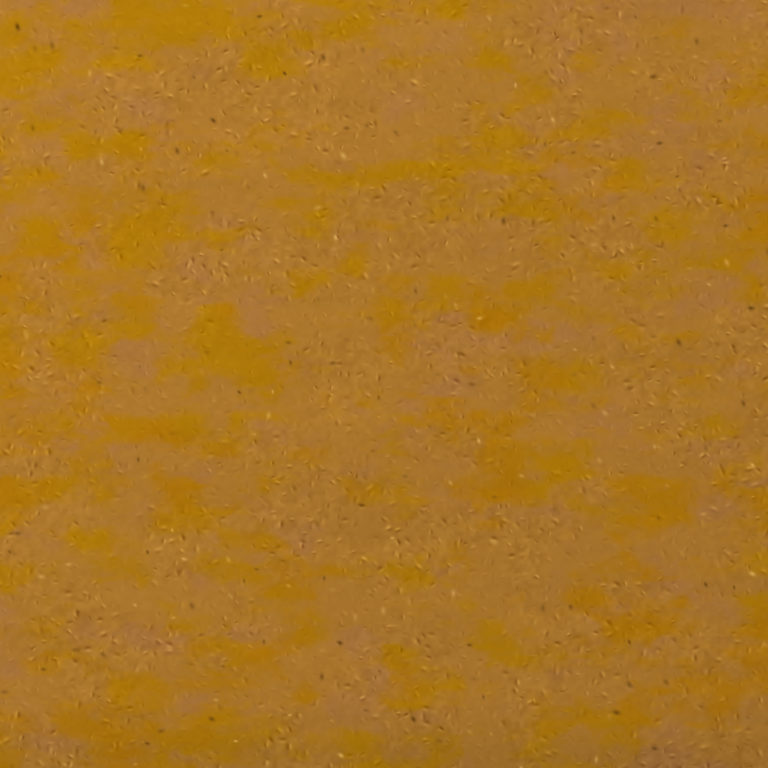
Write a Shadertoy shader that draws this texture.

```glsl
// Ochre mottled surface with small soft saturated patches, fine relief grain and tiny flecks.

const vec3 OCHRE = vec3(0.664, 0.460, 0.176);
const vec3 GOLD = vec3(0.668, 0.464, 0.035);
const vec3 AMBER = vec3(0.672, 0.432, 0.040);
const vec3 MAUVE = vec3(0.652, 0.446, 0.245);
const vec3 LIGHT_FLECK = vec3(0.88, 0.70, 0.38);
const vec3 DARK_FLECK = vec3(0.34, 0.21, 0.04);

const vec2 PATCH_SCALE = vec2(17.0, 27.0);
const vec2 STREAK_SCALE = vec2(7.0, 46.0);
const float GRAIN_CELLS = 72.0;
const float FLECK_CELLS = 34.0;
const float GRAIN_CONTRAST = 0.125;
const float DUST_CONTRAST = 0.034;
const float FLECK_TILT = -0.65;

float hash(vec2 p) {
    vec3 q = fract(vec3(p.xyx) * 0.1031);
    q += dot(q, q.yzx + 33.33);
    return fract((q.x + q.y) * q.z);
}

float noise(vec2 p) {
    vec2 i = floor(p), f = fract(p);
    f = f * f * (3.0 - 2.0 * f);
    return mix(mix(hash(i), hash(i + vec2(1, 0)), f.x),
               mix(hash(i + vec2(0, 1)), hash(i + vec2(1, 1)), f.x), f.y);
}

float fbm(vec2 p) {
    float sum = 0.0, weight = 0.5;
    for (int i = 0; i < 4; i++) {
        sum += weight * noise(p);
        p = mat2(1.9, 0.35, -0.35, 1.9) * p + 17.3;
        weight *= 0.56;
    }
    return sum / 1.025;
}

// Scattered tilted strokes: x = light/dark relief, y = solid signed spot.
vec2 strokes(vec2 p, float density, vec2 halfSize, float spread) {
    vec2 cell = floor(p), total = vec2(0.0);
    for (int y = -1; y <= 1; y++)
    for (int x = -1; x <= 1; x++) {
        vec2 id = cell + vec2(x, y);
        float pick = hash(id + 51.7);
        if (pick > density) continue;
        vec2 center = id + vec2(hash(id + 3.1), hash(id + 8.9));
        float angle = FLECK_TILT + spread * (hash(id + 23.5) - 0.5);
        float c = cos(angle), s = sin(angle);
        vec2 d = mat2(c, -s, s, c) * (p - center);
        d /= halfSize * mix(0.65, 1.3, hash(id + 71.3));
        float strength = hash(id + 90.2);
        strength = mix(0.2, 1.0, strength * strength);
        float side = hash(id + 37.4) < 0.5 ? -1.0 : 1.0;
        float bump = exp(-dot(d, d)) * strength * side;
        total += bump * vec2(d.y * 1.6 + 0.25, 1.0);
    }
    return total;
}

void mainImage(out vec4 fragColor, in vec2 fragCoord) {
    vec2 uv = fragCoord / iResolution.y;

    // Mottled pigment
    vec2 warp = 0.012 * vec2(noise(uv * 45.0), noise(uv * 45.0 + 40.0));
    float patches = fbm((uv + warp) * PATCH_SCALE + 5.0);
    float streaks = fbm(uv * STREAK_SCALE + 63.0);
    float broad = fbm(uv * 4.0 + 29.0);
    float pigment = 0.75 * patches + 0.25 * streaks + 0.22 * (broad - 0.5);
    float gold = smoothstep(0.44, 0.73, pigment);
    float mauve = smoothstep(0.50, 0.80, fbm((uv + warp) * vec2(15.0, 23.0) + 111.0));
    float warmth = smoothstep(0.42, 0.72, fbm(uv * 8.0 + 83.0) + 0.14 * (uv.x - uv.y));
    vec3 color = mix(OCHRE, MAUVE, 0.7 * mauve);
    color = mix(color, mix(GOLD, AMBER, 0.6 * warmth), gold);

    // Light falling off towards the lower right
    float shade = 1.0 + 0.065 * (uv.y - 0.5) - 0.05 * (uv.x - 0.5);
    shade -= 0.045 * smoothstep(0.10, 0.0, uv.y);
    shade += 0.06 * (streaks - 0.5) + 0.03 * (broad - 0.5);
    color *= shade;

    // Fine relief, stronger in some areas and calmer on the gold
    float roughness = mix(0.45, 1.2, smoothstep(0.3, 0.7, noise(uv * 19.0 + 9.0)));
    roughness *= 1.0 - 0.3 * gold;
    float relief = strokes(uv * GRAIN_CELLS, 0.8, vec2(0.27, 0.17), 2.6).x;
    vec2 tilted = mat2(0.8, 0.6, -0.6, 0.8) * uv;
    float dust = noise(uv * 190.0) + noise(tilted * vec2(120.0, 85.0) + 7.0) - 1.0;
    color += vec3(1.0, 0.95, 0.65) * roughness
           * (GRAIN_CONTRAST * relief + DUST_CONTRAST * dust);

    // Sparse bright and dark flecks
    float spot = strokes(uv * FLECK_CELLS + 19.0, 0.26, vec2(0.125, 0.075), 2.0).y;
    color = mix(color, LIGHT_FLECK, 0.75 * max(spot, 0.0));
    color = mix(color, DARK_FLECK, 0.75 * max(-spot, 0.0));

    fragColor = vec4(clamp(color, 0.0, 1.0), 1.0);
}
```
